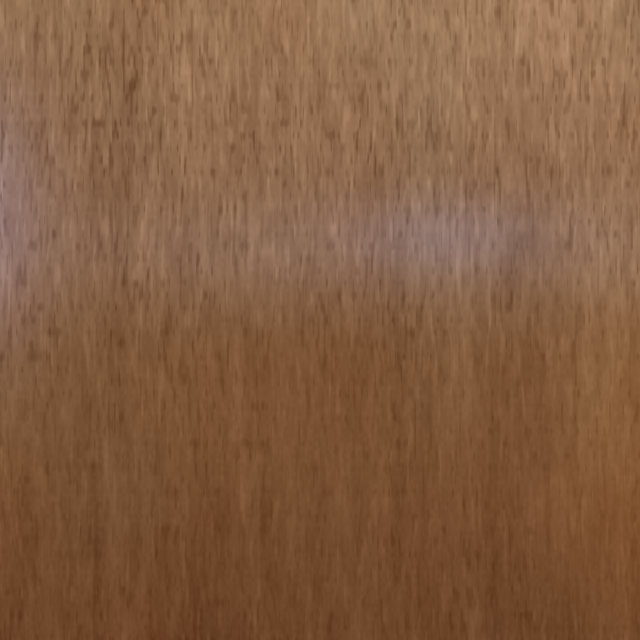
A Shadertoy shader for this texture:

```glsl
// Polished brown wood veneer with fine, vertical, slightly wavering grain.
// A warm vertical gradient carries stretched value noise for the streaks,
// many hair-thin pores, and soft lavender reflections across the middle.

float hash(vec2 cell) {
    vec3 p = fract(vec3(cell.xyx) * 0.1031);
    p += dot(p, p.yzx + 33.33);
    return fract((p.x + p.y) * p.z);
}

float noise(vec2 p) {
    vec2 cell = floor(p);
    vec2 f = fract(p);
    f = f * f * (3.0 - 2.0 * f);
    float low = mix(hash(cell), hash(cell + vec2(1.0, 0.0)), f.x);
    float high = mix(hash(cell + vec2(0.0, 1.0)), hash(cell + 1.0), f.x);
    return mix(low, high, f.y);
}

// Noise centred on zero, for adding light and dark equally
float wobble(vec2 p) {
    return noise(p) - 0.5;
}

// Soft elliptical patch of reflected light
float glow(vec2 uv, vec2 center, vec2 radius) {
    vec2 d = (uv - center) / radius;
    return exp(-dot(d, d));
}

// Broad lighting, from shaded red-brown below to pale tan above
vec3 woodTone(vec2 uv) {
    float y = uv.y + 0.04 * wobble(vec2(uv.x * 14.0, uv.y * 3.0));
    vec3 tone = mix(vec3(0.418, 0.262, 0.154), vec3(0.480, 0.328, 0.208), smoothstep(-0.05, 0.46, y));
    tone = mix(tone, vec3(0.545, 0.403, 0.294), smoothstep(0.42, 0.66, y));
    tone = mix(tone, vec3(0.582, 0.438, 0.316), smoothstep(0.66, 1.05, y));
    tone += vec3(0.055, 0.056, 0.054) * glow(uv, vec2(0.82, 1.02), vec2(0.30, 0.24));
    tone += vec3(0.060, 0.040, 0.014) * glow(uv, vec2(1.05, 0.28), vec2(0.18, 0.36));
    tone -= vec3(0.020, 0.018, 0.014) * glow(uv, vec2(0.16, 0.80), vec2(0.10, 0.30));
    return tone;
}

void mainImage(out vec4 fragColor, in vec2 fragCoord) {
    vec2 uv = fragCoord / iResolution.xy;
    float upper = smoothstep(0.25, 0.75, uv.y);
    vec3 color = woodTone(uv);

    // Lavender reflections, at the left edge and right of the middle
    vec3 lavender = vec3(0.57, 0.47, 0.47);
    float sheen = 0.85 * glow(uv, vec2(-0.03, 0.66), vec2(0.10, 0.19));
    sheen += 0.45 * glow(uv, vec2(0.70, 0.635), vec2(0.16, 0.06));
    sheen += 0.25 * glow(uv, vec2(0.62, 0.61), vec2(0.45, 0.08));
    color = mix(color, lavender, min(sheen, 0.9));

    // Grain coordinates drift sideways a little along the height
    vec2 g = uv;
    g.x += 0.006 * wobble(uv * vec2(6.0, 4.0)) + 0.002 * wobble(uv * vec2(40.0, 22.0) + 9.0);

    // Streaks from broad bands down to fine fibres, crisper in the upper half
    float streaks = 0.022 * wobble(g * vec2(18.0, 1.6) + 3.0);
    streaks += 0.034 * wobble(g * vec2(48.0, 5.0) + 17.0);
    streaks += mix(0.030, 0.044, upper) * wobble(g * vec2(110.0, 14.0) + 41.0);
    streaks += mix(0.026, 0.062, upper) * wobble(g * vec2(215.0, 34.0) + 73.0);
    color += streaks * vec3(1.0, 0.97, 0.88);

    // Hair-thin dark pores in two sizes, faint and closely spread
    float patches = mix(0.45, 1.0, noise(g * vec2(22.0, 9.0) + 29.0));
    float pores = smoothstep(0.58, 1.0, noise(g * vec2(240.0, 52.0) + 111.0));
    pores += 0.6 * smoothstep(0.62, 1.0, noise(g * vec2(200.0, 30.0) + 301.0));
    color -= pores * patches * mix(0.042, 0.098, upper) * vec3(1.0, 0.98, 0.90);

    // Pale flecks between the pores, which also balance their darkening
    float flecks = smoothstep(0.60, 1.0, noise(g * vec2(180.0, 28.0) + 157.0));
    color += flecks * mix(0.030, 0.050, upper) * vec3(1.0, 0.94, 0.84);
    color += mix(0.003, 0.007, upper);

    // Faint mottling in hue and fine surface texture
    color += wobble(uv * vec2(9.0, 5.0) + 61.0) * vec3(0.010, -0.005, -0.008);
    color += 0.022 * wobble(uv * vec2(230.0, 150.0) + 201.0);

    fragColor = vec4(clamp(color, 0.0, 1.0), 1.0);
}
```
